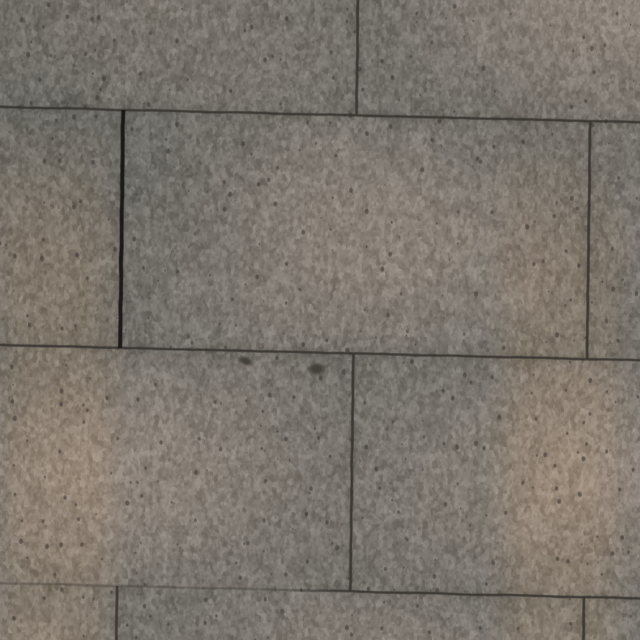
Give the GLSL for this texture, as a Shadertoy shader.

```glsl
// Draws weathered grey paving slabs in a half-offset bond with thin dark joints.

const vec3 SLAB_GREY = vec3(0.408, 0.406, 0.388);
const vec3 SLAB_PALE = vec3(0.520, 0.493, 0.465);
const vec3 WARM_TINT = vec3(0.036, 0.010, -0.016);
const vec3 JOINT = vec3(0.220, 0.205, 0.190);
const vec3 DEEP_JOINT = vec3(0.085, 0.080, 0.075);
const vec3 PIT = vec3(0.235, 0.225, 0.210);
const vec2 SLAB_SIZE = vec2(0.73, 0.372);
const vec2 BOND_ORIGIN = vec2(0.190, 0.167);

float hash(vec2 p) {
    vec3 q = fract(vec3(p.xyx) * 0.1031);
    q += dot(q, q.yzx + 33.33);
    return fract((q.x + q.y) * q.z);
}

// Cellular noise: x = softly blended tone, y = nearest distance, z = nearest id.
vec3 cellular(vec2 p) {
    vec2 cell = floor(p);
    float toneSum = 0.0, weightSum = 0.0, nearest = 8.0, id = 0.0;
    for (int j = -1; j <= 1; j++) {
        for (int i = -1; i <= 1; i++) {
            vec2 c = cell + vec2(i, j);
            vec2 site = c + vec2(hash(c + 17.3), hash(c + 91.7));
            float d2 = dot(p - site, p - site);
            float tone = hash(c + 5.1);
            float weight = exp(-9.0 * d2);
            toneSum += tone * weight;
            weightSum += weight;
            if (d2 < nearest) { nearest = d2; id = tone; }
        }
    }
    return vec3(toneSum / weightSum, sqrt(nearest), id);
}

// Slow cloudiness from layered sines, about -1 to 1.
float clouds(vec2 p, float phase) {
    float sum = 0.0, amp = 0.5;
    for (int i = 0; i < 4; i++) {
        sum += amp * sin(p.x + phase + 1.7 * sin(p.y)) * cos(p.y - phase);
        p = mat2(1.2, 1.4, -1.4, 1.2) * p + 2.3;
        amp *= 0.6;
    }
    return sum;
}

float lineMask(float dist, float halfWidth, float soft) {
    return 1.0 - smoothstep(halfWidth - soft, halfWidth + soft, dist);
}

// Pale worn middle of a slab, darker towards its edges.
float wornCentre(vec2 local) {
    vec2 d = (local - vec2(0.53, 0.52)) / vec2(0.43, 0.48);
    return exp(-1.1 * dot(d, d));
}

// Speckled mineral grain from coarse to fine.
float grain(vec2 p) {
    float coarse = cellular(p * vec2(62.0, 48.0)).x - 0.5;
    float medium = cellular(p * vec2(150.0, 105.0) + 40.0).x - 0.5;
    float fine = cellular(p * vec2(250.0, 190.0) + 80.0).x - 0.5;
    return 0.032 * coarse + 0.090 * medium + 0.075 * fine;
}

// Two larger oval holes just under a joint.
float holes(vec2 p, float soft) {
    float mask = 0.0;
    for (int i = 0; i < 2; i++) {
        float k = float(i);
        vec2 d = p - vec2(0.384 + 0.111 * k, 0.564 + 0.012 * k);
        d.y -= 0.25 * (1.0 - k) * d.x;
        float r = length(d * vec2(0.75, 1.25 - 0.2 * k));
        mask = max(mask, lineMask(r, 0.0075 + 0.0008 * k, 0.003 + soft));
    }
    return mask;
}

void mainImage(out vec4 fragColor, in vec2 fragCoord) {
    float pixel = 1.0 / iResolution.y;
    vec2 p = fragCoord * pixel;
    p.y = 1.0 - p.y; // measure downwards from the top edge

    // Slightly tilted slab grid, every other row shifted by half a slab
    float wobble = 0.0008 * clouds(p * 45.0, 1.0);
    float v = (p.y - BOND_ORIGIN.y - 0.024 * p.x + wobble) / SLAB_SIZE.y;
    float row = floor(v);
    float u = (p.x - BOND_ORIGIN.x + 0.013 * (p.y - 0.35) + wobble) / SLAB_SIZE.x
            + 0.5 * mod(row, 2.0);
    vec2 slab = vec2(floor(u), row);
    vec2 local = vec2(u, v) - slab;

    // Stone shade: worn centres, cloudy stains, paler towards the lower right
    float exposure = smoothstep(0.05, 1.1, p.x + p.y);
    float pale = 0.16 + 0.80 * wornCentre(local) * mix(0.25, 1.0, exposure)
               + 0.17 * exposure + 0.20 * clouds(p * 9.0, 3.0 * hash(slab + 20.0));
    vec3 color = mix(SLAB_GREY, SLAB_PALE, clamp(pale, 0.0, 1.1));
    float band = smoothstep(0.55, 1.0, cos(6.2832 * (p.x - 0.085) / 0.79));
    float warm = band * smoothstep(0.1, 0.5, p.y) + 0.25 * wornCentre(local);
    color += WARM_TINT * warm + 0.02 * band * smoothstep(0.3, 0.6, p.y);
    color += grain(p);

    // Small scattered pits
    vec3 pits = cellular(p * vec2(44.0, 34.0) + 7.0);
    float pitRadius = 0.04 + 0.10 * fract(pits.z * 37.0);
    float pitMask = lineMask(pits.y, pitRadius, 0.06) * step(0.72, pits.z);
    color = mix(color, PIT, 0.60 * pitMask);
    color = mix(color, PIT, 0.85 * holes(p, pixel));

    // Joints: one deep upright gap, and a worn-away stretch at lower left
    float nearU = round(u);
    float deep = step(abs(row), 0.5) * step(abs(nearU), 0.5);
    float across = abs(v - round(v)) * SLAB_SIZE.y;
    float upright = abs(u - nearU) * SLAB_SIZE.x;
    float worn = smoothstep(1.5, 1.6, v) * (1.0 - smoothstep(0.42, 0.56, p.x));
    float acrossMask = lineMask(across, 0.0019, pixel) * (0.88 - 0.55 * worn);
    float uprightMask = lineMask(upright, mix(0.0021, 0.0031, deep), pixel);
    float grime = exp(-min(across, upright) / 0.007) * (1.0 - 0.6 * worn);
    color *= 1.0 - 0.09 * grime;
    color = mix(color, JOINT, acrossMask);
    color = mix(color, mix(JOINT, DEEP_JOINT, deep), 0.92 * uprightMask);

    fragColor = vec4(clamp(color, 0.0, 1.0), 1.0);
}
```
